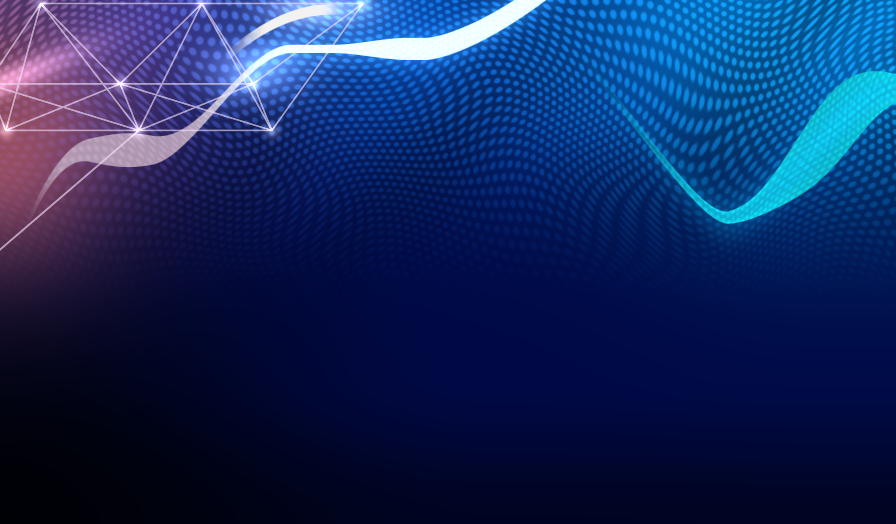
Reproduce this background procedurally as a Shadertoy shader.

```glsl
// Halftone mesh of warped dots glowing at the top of a deep navy field,
// crossed by curved ribbons and, at upper left, a fine web of lines.
// Ribbons are height curves with a varying half width; dots are a sine-bent grid.

const vec2 CANVAS = vec2(7.68, 4.5);
const vec3 NAVY = vec3(0.0, 0.035, 0.27);
const vec3 INK = vec3(0.0, 0.004, 0.03);
const vec3 SALMON = vec3(0.80, 0.40, 0.44);
const vec3 VIOLET = vec3(0.27, 0.23, 0.60);
const vec3 BLUE = vec3(0.03, 0.33, 0.72);
const vec3 AZURE = vec3(0.02, 0.49, 0.80);
const vec3 CYAN = vec3(0.06, 0.80, 0.88);
const vec3 PEARL = vec3(0.76, 0.66, 0.76);

float bell(float x, float center, float width) {
    float t = (x - center) / width;
    return exp(-t * t);
}

float glow(vec2 p, vec2 center, vec2 radius) {
    vec2 t = (p - center) / radius;
    return exp(-dot(t, t));
}

// Smooth coverage of a band around a height curve
float band(float offset, float halfWidth) {
    float edge = halfWidth - abs(offset);
    return clamp(0.5 + edge / max(fwidth(edge), 1e-4), 0.0, 1.0);
}

float segment(vec2 p, vec2 a, vec2 b, float width, float pixel) {
    vec2 ab = b - a;
    float d = length(p - a - ab * clamp(dot(p - a, ab) / dot(ab, ab), 0.0, 1.0));
    return 1.0 - smoothstep(width, width + pixel, d);
}

// Staggered dots on a unit grid
float dots(vec2 g, float radius, float blur) {
    g.x += 0.5 * mod(floor(g.y), 2.0);
    return 1.0 - smoothstep(radius - blur, radius + blur, length(fract(g) - 0.5));
}

// Layered sines bend the mesh into folds
vec2 bend(vec2 p) {
    vec2 w = p;
    w.y += 0.22 * sin(1.7 * p.x + 0.9 * p.y) + 0.10 * sin(3.6 * p.x - 1.8 * p.y);
    w.x += 0.20 * sin(2.2 * p.y + 0.8 * p.x) + 0.08 * sin(4.5 * p.y - p.x);
    w.y -= 0.75 * bell(p.x, 6.2, 0.75) * smoothstep(0.0, 1.8, p.y);
    return w;
}

// Three staggered rows of web joints
vec2 joint(int i) {
    float col = float(i % 3);
    int row = i / 3;
    if (row == 0) return vec2(0.05 + 1.14 * col, 1.12);
    if (row == 1) return vec2(-0.11 + 1.14 * col, 0.72);
    return vec2(0.35 + 1.38 * col, 0.03);
}

float pearlCurve(float x) {
    float leftDrop = clamp((0.77 - x) / 0.52, 0.0, 2.0);
    float rightRise = max(x - 3.65, 0.0) / 0.9;
    return 0.42 + 0.87 * (1.0 - smoothstep(1.3, 2.5, x))
        + 0.6 * leftDrop * leftDrop - 0.42 * pow(rightRise, 1.5);
}

float cyanCurve(float x) {
    float fall = 1.35 * (length(vec2(x - 6.25, 0.25)) - 0.25);
    float rise = 1.11 * smoothstep(6.2, 7.7, x);
    return 1.87 - (x < 6.25 ? fall : rise);
}

void mainImage(out vec4 fragColor, in vec2 fragCoord) {
    vec2 uv = fragCoord / iResolution.xy;
    vec2 p = vec2(uv.x, 1.0 - uv.y) * CANVAS;
    float pixel = CANVAS.y / iResolution.y;

    // Background light
    vec3 color = mix(NAVY, INK, 0.95 * smoothstep(4.2, 0.0, p.x) * smoothstep(0.6, 4.2, p.y));
    color *= 1.0 - 0.5 * smoothstep(3.2, 4.5, p.y);
    vec3 hue = mix(VIOLET, BLUE, smoothstep(1.0, 3.6, p.x));
    hue = mix(hue, AZURE, smoothstep(4.0, 6.5, p.x));
    float reach = mix(1.25, 1.7, smoothstep(3.5, 7.0, p.x));
    float light = bell(p.y, 0.0, reach);
    color = mix(color, hue, 0.85 * light);
    color = mix(color, SALMON, 0.85 * glow(p, vec2(-0.15, 1.15), vec2(1.15, 1.1)));

    // Folded dot mesh
    vec2 mesh = bend(p);
    float fold = 0.5 + 0.5 * sin(3.0 * mesh.x + 2.0 * mesh.y);
    float fade = 1.0 - smoothstep(0.9, 2.7, p.y);
    color *= 1.0 - 0.22 * fold * fade;
    float dot1 = dots(mesh / vec2(0.085, 0.075), 0.31, 0.14);
    vec3 dotColor = hue * 1.25 + vec3(0.05, 0.13, 0.12) * light;
    dotColor = mix(dotColor, SALMON, 0.6 * bell(p.x, 0.0, 0.9));
    color = mix(color, dotColor, dot1 * fade * (0.25 + 0.45 * light));

    // Soft highlights
    color += vec3(0.55, 0.55, 0.65) * glow(p, vec2(2.75, 0.08), vec2(0.45, 0.16));
    color += vec3(0.30, 0.40, 0.55) * glow(p, vec2(2.2, 0.6), vec2(0.4, 0.25));
    color += vec3(0.45, 0.35, 0.42) * bell(p.y, 0.72 - 0.4 * p.x, 0.12) * bell(p.x, 0.0, 0.65);

    // Cyan ribbon
    float cyanOffset = p.y - cyanCurve(p.x);
    float cyanHalf = 0.04 + 0.29 * bell(p.x, 7.12, 0.5);
    float grain = dots(mesh / 0.055, 0.3, 0.2);
    float sheen = smoothstep(0.2, 1.0, abs(cyanOffset) / cyanHalf);
    float cyanMask = band(cyanOffset, cyanHalf) * smoothstep(4.9, 6.1, p.x);
    color = mix(color, CYAN * (0.88 + 0.15 * grain), cyanMask * (0.72 + 0.24 * sheen));
    color += CYAN * 0.18 * bell(cyanOffset, 0.0, 0.2) * smoothstep(5.0, 6.4, p.x);

    // Pearl ribbon and short arc
    float pearlOffset = p.y - pearlCurve(p.x);
    float pearlHalf = 0.035 + 0.11 * bell(p.x, 1.1, 0.45) + 0.06 * smoothstep(2.85, 3.5, p.x);
    vec3 pearl = mix(PEARL, vec3(0.93, 0.98, 1.0), smoothstep(1.4, 2.5, p.x));
    float pearlMask = band(pearlOffset, pearlHalf) * smoothstep(0.2, 0.55, p.x);
    color = mix(color, pearl * (0.94 + 0.08 * grain), 0.93 * pearlMask);
    color += vec3(0.12, 0.22, 0.3) * bell(pearlOffset, 0.0, 0.16) * smoothstep(1.6, 2.6, p.x);
    float arc = (2.85 - p.x) / 0.9;
    float arcMask = band(p.y - 0.08 - 0.4 * arc * arc, 0.045);
    color = mix(color, vec3(0.95), arcMask * smoothstep(1.9, 2.3, p.x) * smoothstep(2.95, 2.75, p.x));

    // Web of joined lines
    float web = segment(p, vec2(-0.1, 2.23), joint(1), 0.004, pixel);
    float spark = 0.0;
    for (int i = 0; i < 9; i++) {
        vec2 a = joint(i);
        spark += glow(p, a, vec2(0.06));
        for (int j = i + 1; j < 9; j++) {
            vec2 b = joint(j);
            if (distance(a, b) < 1.75) web = max(web, segment(p, a, b, 0.003, pixel));
        }
    }
    color = mix(color, vec3(0.95, 0.88, 0.98), 0.62 * web);
    color += 0.35 * spark;
    fragColor = vec4(clamp(color, 0.0, 1.0), 1.0);
}
```
